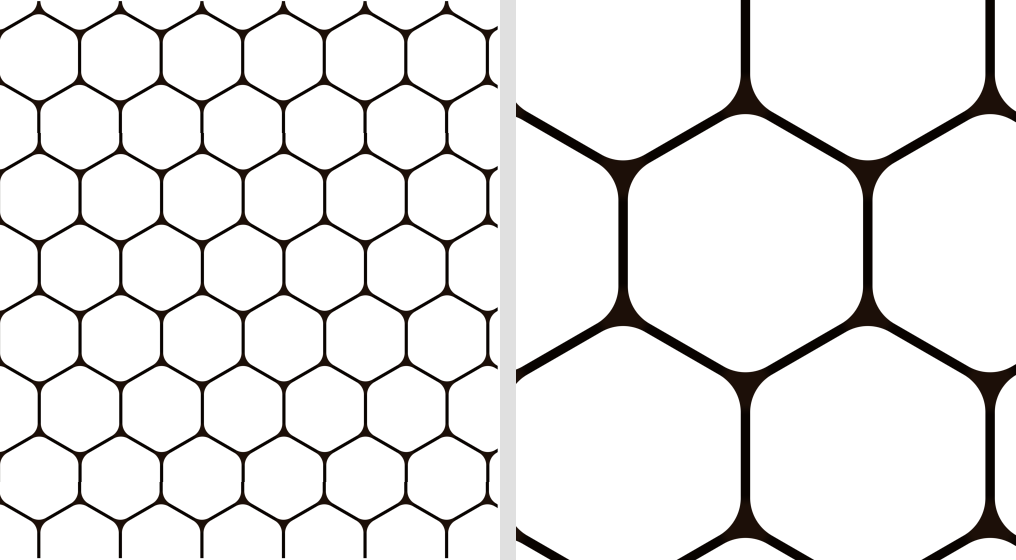
Left: the whole. Right: its middle third, enlarged.
Reproduce this pattern procedurally as a Shadertoy shader.

```glsl
// Draws a dark hexagonal wire mesh with filleted joints and two faint tile seams on white.

const float PITCH = 0.14564;              // spacing of cells across, in canvas heights
const float WIRE_WIDTH = 0.0056;
const float FILLET_RADIUS = 0.026;
const vec2 CELL_ORIGIN = vec2(0.4342, 0.5219);
const float UPPER_SEAM = 0.763;
const float LOWER_SEAM = 0.1393;
const vec3 PAPER = vec3(1.0);
const vec3 WIRE_DARK = vec3(0.03, 0.01, 0.0);
const vec3 JOINT_BROWN = vec3(0.11, 0.06, 0.03);

// Small jogs where the mesh sections join
vec2 shiftSections(vec2 p) {
    if (p.y > UPPER_SEAM) p += vec2(0.0008, 0.0026);
    if (p.y < LOWER_SEAM) p += vec2(0.0008, -0.0052);
    return p;
}

// Position relative to the nearest cell centre, in staggered rows
vec2 hexCell(vec2 p, float pitch) {
    vec2 period = pitch * vec2(1.0, sqrt(3.0));
    vec2 a = mod(p + 0.5 * period, period) - 0.5 * period;
    vec2 b = mod(p, period) - 0.5 * period;
    return dot(a, a) < dot(b, b) ? a : b;
}

// Signed distance to a pointy-top hexagon with rounded corners
float roundedHexagon(vec2 p, float apothem, float radius) {
    vec2 axis = vec2(-0.866025, 0.5);
    float inner = apothem - radius;
    float halfSide = inner / sqrt(3.0);
    vec2 q = abs(p.yx);
    q -= 2.0 * min(dot(axis, q), 0.0) * axis;
    q -= vec2(clamp(q.x, -halfSide, halfSide), inner);
    return length(q) * sign(q.y) - radius;
}

// Distance to the closest corner of the cell
float jointDistance(vec2 p, float apothem) {
    vec2 q = abs(p);
    vec2 sideCorner = apothem * vec2(1.0, 1.0 / sqrt(3.0));
    vec2 topCorner = apothem * vec2(0.0, 2.0 / sqrt(3.0));
    return min(distance(q, sideCorner), distance(q, topCorner));
}

// Smooth coverage where the distance is positive
float coverage(float d, float softness) {
    return smoothstep(-softness, softness, d);
}

void mainImage(out vec4 fragColor, in vec2 fragCoord) {
    vec2 uv = fragCoord / iResolution.y;
    float softness = 0.7 / iResolution.y;

    // Mesh of wires left between the rounded cells
    vec2 cell = hexCell(shiftSections(uv) - CELL_ORIGIN, PITCH);
    float halfPitch = 0.5 * PITCH;
    float d = roundedHexagon(cell, halfPitch - 0.5 * WIRE_WIDTH, FILLET_RADIUS);
    float wire = coverage(d, softness);

    // Narrow blank margins at top, bottom and right
    wire *= coverage(min(uv.y - 0.0033, 0.998 - uv.y), softness);
    wire *= coverage(0.8887 - uv.x, softness);

    // Joints are a little warmer than the thin wires
    float joint = 1.0 - smoothstep(0.011, 0.019, jointDistance(cell, halfPitch));
    vec3 ink = mix(WIRE_DARK, JOINT_BROWN, joint);
    fragColor = vec4(mix(PAPER, ink, wire), 1.0);
}
```
